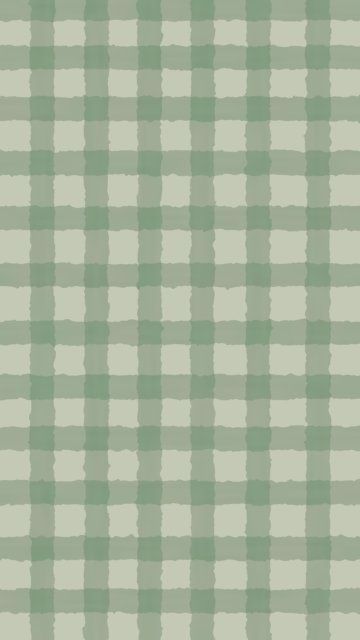
A Shadertoy shader for this pattern:

```glsl
// Hand-painted gingham: 6 upright and 12 level sage bands over cream.
// Each band is a distance to a drifting centre line with two ragged edges;
// where bands cross, the paint deepens to green. Noise adds a faint wash.

float hash(vec2 p) {
    return fract(sin(dot(p, vec2(127.1, 311.7))) * 43758.5453);
}

float noise(vec2 p) {
    vec2 i = floor(p), f = fract(p);
    f = f * f * (3.0 - 2.0 * f);
    return mix(mix(hash(i), hash(i + vec2(1, 0)), f.x),
               mix(hash(i + vec2(0, 1)), hash(i + vec2(1, 1)), f.x), f.y);
}

// Outward wobble of one torn edge: short scallops, fine nicks, rare bumps
float ragged(float along, float seed) {
    float scallop = noise(vec2(along * 52.0, seed * 7.0)) - 0.5;
    float nick = noise(vec2(along * 125.0, seed * 7.0 + 3.0)) - 0.5;
    float bump = smoothstep(0.84, 1.0, noise(vec2(along * 60.0, seed * 7.0 + 5.0)));
    return 0.0065 * scallop + 0.004 * nick + 0.004 * bump;
}

// Coverage of a band; each side has its own edge
float band(float across, float along, float seed) {
    float side = across < 0.0 ? 0.0 : 1.0;
    float d = abs(across) - 0.0332 - ragged(along, seed * 2.0 + side);
    float soft = 0.9 / iResolution.x;
    return 1.0 - smoothstep(-soft, soft, d);
}

// Uneven spacing of the band centres
float uprightCentre(float i) {
    return 0.118 + 0.1435 * i + 0.0019 * i * i + 0.005 * sin(1.3 * i - 0.1);
}

float levelCentre(float i) {
    float drift = (i - 8.4) / 2.0;
    return 0.1095 + 0.149 * i + 0.028 * exp(-drift * drift) + 0.004 * sin(1.7 * i - 2.9);
}

void mainImage(out vec4 fragColor, in vec2 fragCoord) {
    // Width runs 0 to 1, height 0 to 16/9
    vec2 p = fragCoord / iResolution.xy * vec2(1.0, 16.0 / 9.0);

    float upright = 0.0, level = 0.0;
    for (float i = 0.0; i < 6.0; i++)
        upright = max(upright, band(p.x - uprightCentre(i), p.y, i + 1.0));
    for (float i = 0.0; i < 12.0; i++)
        level = max(level, band(p.y - levelCentre(i), p.x, i + 21.0));

    // Cream ground, single coat, double coat
    vec3 color = vec3(0.77, 0.79, 0.71);
    color = mix(color, vec3(0.62, 0.67, 0.58), max(upright, level));
    color = mix(color, vec3(0.522, 0.617, 0.51), upright * level);

    // Faint brush streaks along each band and broad green-to-warm drift
    float streak = upright * (noise(p * vec2(75.0, 8.0)) - 0.5)
                 + level * (noise(p * vec2(8.0, 75.0) + 40.0) - 0.5);
    float wash = noise(p * 13.0 + 9.0) - 0.5;
    color += 0.014 * streak;
    color += max(upright, level) * wash * vec3(0.028, 0.002, 0.012);

    fragColor = vec4(color, 1.0);
}
```
